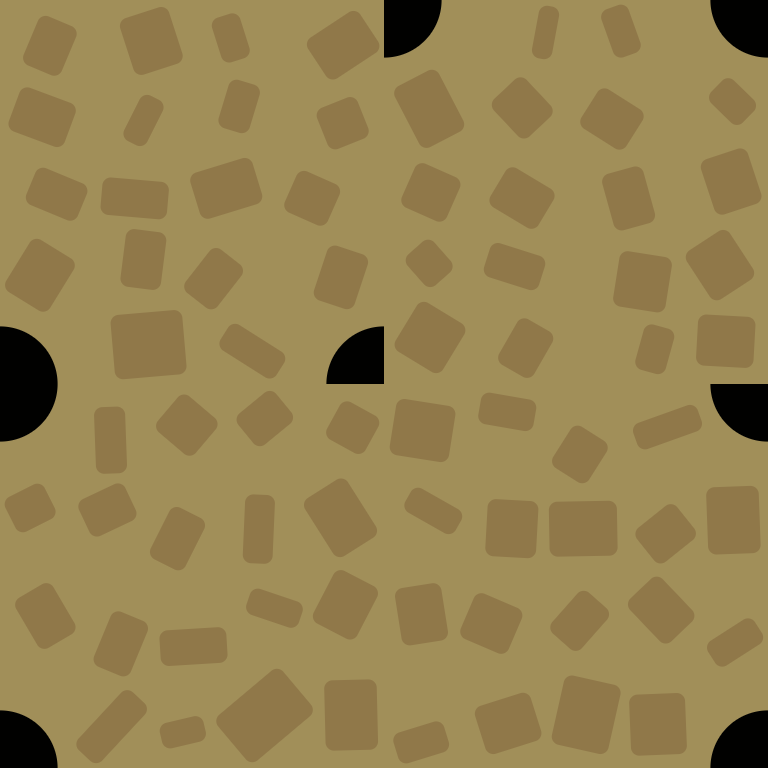
Reproduce this pattern procedurally as a WebGL 2 fragment shader.

```glsl
#version 300 es
precision highp float;
// Flat paving of four square tiles, each turned by quarter turns and filled with
// scattered rounded stones, with dark quarter discs in two neighbouring corners.
// Stones are fitted into wavy columns of uneven cells so that they stay apart.

uniform vec2 u_resolution;
out vec4 outColor;

const float TAU = 6.2831853;
const float COLUMNS = 4.0;
const float DISC_RADIUS = 0.15;
const float CORNER_RADIUS = 0.022;
const float GAP = 0.011;

const vec3 SAND = vec3(0.63, 0.56, 0.35);
const vec3 STONE = vec3(0.565, 0.47, 0.285);
const vec3 DARK = vec3(0.003, 0.003, 0.0);

float hash(vec2 p) {
    return fract(sin(dot(p, vec2(127.1, 311.7))) * 43758.5453);
}

mat2 rotation(float angle) {
    float c = cos(angle), s = sin(angle);
    return mat2(c, s, -s, c);
}

float roundedBox(vec2 p, vec2 halfSize, float radius) {
    vec2 q = abs(p) - halfSize + radius;
    return length(max(q, 0.0)) + min(max(q.x, q.y), 0.0) - radius;
}

float coverage(float dist, float pixel) {
    return clamp(0.5 - dist / pixel, 0.0, 1.0);
}

// Wavy border between columns; the outer borders stay straight.
float columnLine(float index, float y, float seed) {
    float inner = step(0.5, index) * step(index, COLUMNS - 0.5);
    float phase = TAU * hash(vec2(index, seed));
    return index / COLUMNS + inner * 0.035 * sin(TAU * y + phase);
}

// Uneven border between rows of one column, from its base to the tile top.
float rowLine(float index, float rows, float base, vec2 seed) {
    float inner = step(0.5, index) * step(index, rows - 0.5);
    float shift = inner * 0.36 * (hash(seed + vec2(index * 3.7, 5.3)) - 0.5);
    return mix(base, 1.0, (index + shift) / rows);
}

// Distance to a turned stone, scaled to fit a cell and moved within its slack.
float stone(vec2 p, vec2 low, vec2 high, vec2 seed) {
    float angle = 0.5 * TAU * hash(seed);
    float stretch = hash(seed + 1.3);
    float aspect = 1.0 + 0.55 * stretch + 1.1 * pow(stretch, 6.0);
    vec2 shape = vec2(sqrt(aspect), inversesqrt(aspect));

    vec2 turn = abs(vec2(cos(angle), sin(angle)));
    vec2 extent = vec2(dot(turn, shape), dot(turn.yx, shape));
    float rounding = CORNER_RADIUS * (turn.x + turn.y - 1.0);
    vec2 room = 0.5 * (high - low) - GAP;
    vec2 fit = (room + rounding) / extent;
    float size = min(fit.x, fit.y) * mix(0.77, 1.0, hash(seed + 2.9));

    vec2 slack = max(room - (size * extent - rounding), 0.0);
    vec2 drift = 2.0 * vec2(hash(seed + 4.1), hash(seed + 6.7)) - 1.0;
    vec2 center = 0.5 * (low + high) + slack * drift;
    return roundedBox(rotation(-angle) * (p - center), size * shape, CORNER_RADIUS);
}

// Distance to the nearest stone of a tile whose lower corners are cut out.
float stones(vec2 p, float seed) {
    float dist = 1.0;
    for (float column = 0.0; column < COLUMNS; column++) {
        bool outer = column < 0.5 || column > COLUMNS - 1.5;
        float rows = outer ? 4.0 : 5.0;
        float base = outer ? DISC_RADIUS + 0.01 : 0.0;
        vec2 columnSeed = vec2(column * 7.3, seed);
        for (float row = 0.0; row < rows; row++) {
            float bottom = rowLine(row, rows, base, columnSeed);
            float top = rowLine(row + 1.0, rows, base, columnSeed);
            float middle = 0.5 * (bottom + top);
            vec2 low = vec2(columnLine(column, middle, seed), bottom);
            vec2 high = vec2(columnLine(column + 1.0, middle, seed), top);
            dist = min(dist, stone(p, low, high, columnSeed + vec2(row * 1.9, row * 11.7)));
        }
    }
    return dist;
}

// Distance to the discs centred on both lower corners.
float discs(vec2 p) {
    return length(vec2(0.5 - abs(p.x - 0.5), p.y)) - DISC_RADIUS;
}

void main() {
    float canvas = min(u_resolution.x, u_resolution.y);
    float pixel = 2.0 / canvas;
    vec2 grid = gl_FragCoord.xy * pixel;
    vec2 tile = floor(grid);

    // Quarter turns send the cut edge to a different side in each tile.
    float quarterTurns = 2.0 * tile.x + 1.0 - tile.y;
    vec2 p = rotation(quarterTurns * TAU / 4.0) * (fract(grid) - 0.5) + 0.5;
    float seed = 13.7 + 31.1 * tile.x + 57.9 * tile.y;

    vec3 color = mix(SAND, STONE, coverage(stones(p, seed), pixel));
    color = mix(color, DARK, coverage(discs(p), pixel));
    outColor = vec4(color, 1.0);
}
```
